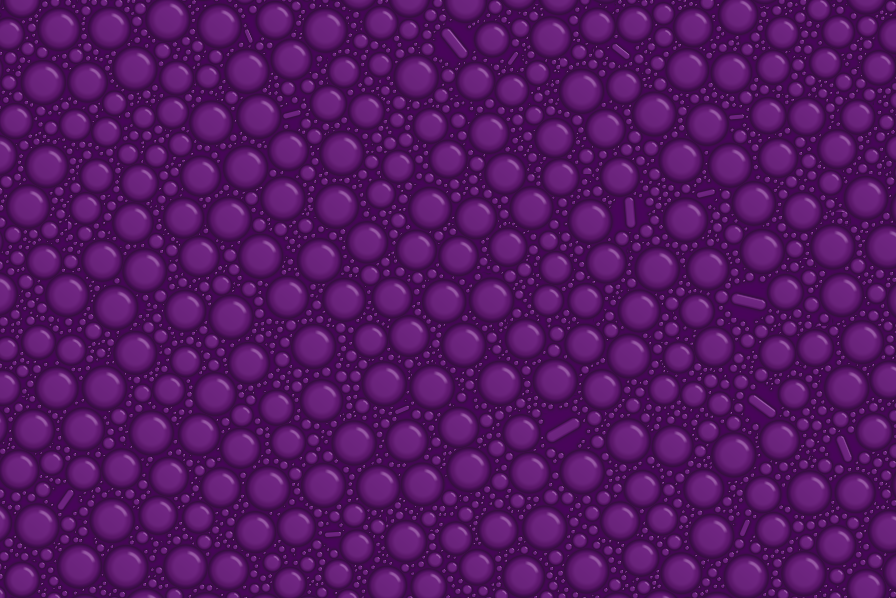
Give the GLSL for this pattern, as a Shadertoy shader.

```glsl
const float SPACING = 0.088;        // lattice step of the large drops
const float LARGE_RADIUS = 0.038;
const float JITTER = 0.42;
const float DRIFT = 0.2;
const float GAP = 0.0015;           // clearance between drops
const float FILL_CELL = 0.043;      // grid of the first filling pass
const float FILL_SHRINK = 0.66;
const int FILL_PASSES = 5;
const float STRETCHED_SHARE = 0.025;
const float SHADOW_WIDTH = 0.0022;
const vec2 LIGHT = vec2(0.66, 0.75);
const vec3 CORE = vec3(0.425, 0.14, 0.495);
const vec3 SHELL = vec3(0.36, 0.09, 0.42);
const vec3 RIM = vec3(0.27, 0.055, 0.33);
const vec3 CONTOUR = vec3(0.21, 0.055, 0.25);
const vec3 GROUND = vec3(0.285, 0.02, 0.355);
const vec3 GLINT = vec3(0.62, 0.39, 0.67);

const int MAX_DROPS = 32;
vec3 grid[49];                      // candidates: centre, size
vec3 drops[MAX_DROPS];              // accepted drops: centre, radius
int count = 0;
vec3 nearest = vec3(1.0, 0.0, 0.01); // offset from the nearest spine, half width

vec3 hash3(vec2 p) {
    vec3 q = fract(p.xyx * vec3(0.1031, 0.1030, 0.0973));
    q += dot(q, q.yxz + 33.33);
    return fract((q.xxy + q.yzz) * q.zyx);
}

// Offset from the spine of a drop and its half width; a few drops are long slivers
vec3 fromSpine(vec2 p, vec3 drop) {
    vec2 v = p - drop.xy;
    if (drop.z < 0.012) return vec3(v, drop.z);
    vec3 h = hash3(drop.xy * 900.0);
    if (h.x > STRETCHED_SHARE) return vec3(v, drop.z);
    vec2 axis = vec2(cos(h.y * 6.283), sin(h.y * 6.283)) * 0.65 * drop.z;
    v -= axis * clamp(dot(v, axis) / dot(axis, axis), -1.0, 1.0);
    return vec3(v, drop.z * 0.32);
}

void keepDrop(vec3 drop, vec2 p) {
    if (count < MAX_DROPS) drops[count++] = drop;
    vec3 s = fromSpine(p, drop);
    if (length(s.xy) - s.z < length(nearest.xy) - nearest.z) nearest = s;
}

// Large drops: a loosened hexagonal lattice, each grown until it meets a neighbour
void placeLarge(vec2 p) {
    vec2 pitch = SPACING * vec2(1.0, 0.866);
    vec2 base = floor(p / pitch) - 3.0;
    for (int y = 0; y < 7; y++)
    for (int x = 0; x < 7; x++) {
        vec2 id = base + vec2(x, y);
        vec3 h = hash3(id + 19.0);
        vec2 c = id + vec2(0.25 + 0.5 * mod(id.y, 2.0), 0.5);
        c += (h.xy - 0.5) * JITTER + DRIFT * sin(id.yx * vec2(0.9, 0.7) + id * 0.4);
        grid[y * 7 + x] = vec3(c * pitch, mix(0.75, 1.0, h.z));
    }
    for (int y = 1; y < 6; y++)
    for (int x = 1; x < 6; x++) {
        vec3 a = grid[y * 7 + x];
        if (distance(a.xy, p) > LARGE_RADIUS + 2.0 * FILL_CELL) continue;
        float r = LARGE_RADIUS;
        for (int j = 0; j < 9; j++) {
            if (j == 4) continue;
            vec3 b = grid[(y + j / 3 - 1) * 7 + x + j % 3 - 1];
            r = min(r, distance(a.xy, b.xy) * a.z / (a.z + b.z));
        }
        keepDrop(vec3(a.xy, r - 0.5 * GAP), p);
    }
}

// Drop the far entries, so that later passes test only what is close
void forgetFar(vec2 p, float reach) {
    int kept = 0;
    for (int i = 0; i < count; i++) {
        vec3 d = drops[i];
        if (distance(p, d.xy) - d.z < reach) drops[kept++] = d;
    }
    count = kept;
}

// Smaller drops: random candidates in the free space, the roomiest one wins
void fillGaps(vec2 p, float cell, float seed) {
    vec2 base = floor(p / cell) - 2.0;
    for (int y = 0; y < 5; y++)
    for (int x = 0; x < 5; x++) {
        vec2 id = base + vec2(x, y);
        vec3 h = hash3(id + seed);
        vec2 c = (id + h.xy) * cell;
        float room = cell * (0.48 + 0.01 * h.z);
        for (int i = 0; i < count && room > 0.0; i++)
            room = min(room, distance(c, drops[i].xy) - drops[i].z - GAP);
        grid[y * 5 + x] = vec3(c, room);
    }
    for (int y = 1; y < 4; y++)
    for (int x = 1; x < 4; x++) {
        vec3 a = grid[y * 5 + x];
        bool free = a.z > 0.2 * cell;
        for (int j = 0; j < 9 && free; j++) {
            vec3 b = grid[(y + j / 3 - 1) * 5 + x + j % 3 - 1];
            free = b.z <= a.z || distance(a.xy, b.xy) > a.z + b.z + GAP;
        }
        if (free) keepDrop(a, p);
    }
}

void mainImage(out vec4 fragColor, in vec2 fragCoord) {
    vec2 p = fragCoord / iResolution.y;
    placeLarge(p);
    float cell = FILL_CELL;
    for (int i = 0; i < FILL_PASSES; i++) {
        if (length(nearest.xy) < nearest.z) break;
        forgetFar(p, 2.2 * cell);
        fillGaps(p, cell, 71.0 * float(i + 1));
        cell *= FILL_SHRINK;
    }

    // Domed body, darkening towards the contour
    float d = length(nearest.xy), q = d / nearest.z;
    float soft = 0.5 / (iResolution.y * nearest.z);
    float facing = dot(nearest.xy / max(d, 1e-6), LIGHT);
    vec3 color = mix(CORE, SHELL, smoothstep(0.5, 0.78, q));
    color = mix(color, RIM, smoothstep(0.78 - soft, 0.92, q));
    color *= 1.0 + 0.07 * facing * min(q, 1.0);
    color = mix(color, CONTOUR, smoothstep(0.9 - soft, 1.0, q));

    // Crescent glint on the lit side
    float arc = smoothstep(0.78, 0.97, facing);
    float band = 1.0 - smoothstep(0.02, 0.1 + soft, abs(q - 0.66));
    color = mix(color, GLINT, 0.85 * arc * band);

    // Ground with a thin shadow around each drop
    float outside = d - nearest.z;
    vec3 ground = mix(GROUND, CONTOUR, exp(-max(outside, 0.0) / SHADOW_WIDTH));
    fragColor = vec4(outside > 0.0 ? ground : color, 1.0);
}
```
